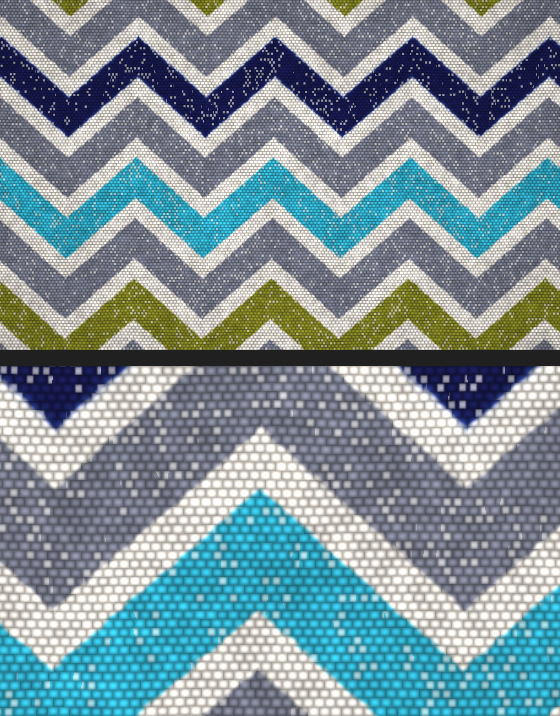
Top: the whole. Bottom: its middle third, enlarged.
Write a Shadertoy shader that draws this pattern.

```glsl
#define PERIOD 0.3917         // width of one zigzag
#define RISE 0.173            // height from trough to peak
#define PITCH 0.1729          // vertical step between stripes
#define FILL 0.67             // dyed part of each step
#define ORIGIN vec2(0.396, 0.104)
#define SKEW 0.018
#define THREADS vec2(96.0, 120.0)
#define WEAVE_DEPTH 0.52
#define FLECKS 0.32
#define CLOTH vec3(0.83, 0.81, 0.78)

float hash(vec2 p) {
    vec3 q = fract(p.xyx * vec3(0.1031, 0.1030, 0.0973));
    q += dot(q, q.yzx + 33.33);
    return fract((q.x + q.y) * q.z);
}

float gradientDot(vec2 cell, vec2 offset) {
    float angle = 6.2832 * hash(cell);
    return dot(vec2(cos(angle), sin(angle)), offset);
}

float gradientNoise(vec2 p) {
    vec2 i = floor(p), f = fract(p);
    vec2 u = f * f * f * (f * (f * 6.0 - 15.0) + 10.0);
    vec2 e = vec2(0.0, 1.0);
    return mix(mix(gradientDot(i, f), gradientDot(i + e.yx, f - e.yx), u.x),
               mix(gradientDot(i + e, f - e), gradientDot(i + 1.0, f - 1.0), u.x), u.y);
}

// Every second stripe is grey; the others cycle through three dyes
vec3 stripeDye(float index) {
    if (mod(index, 2.0) > 0.5) return vec3(0.42, 0.43, 0.49);
    float dye = mod(index * 0.5, 3.0);
    if (dye < 0.5) return vec3(0.075, 0.085, 0.26);
    if (dye < 1.5) return vec3(0.17, 0.60, 0.70);
    return vec3(0.46, 0.46, 0.13);
}

// x: signed distance to the nearest stripe edge, y: stripe index
vec2 chevron(vec2 p) {
    float u = (p.x - ORIGIN.x + SKEW * (p.y - ORIGIN.y)) / PERIOD;
    float zigzag = 2.0 * abs(fract(u + 0.5) - 0.5);
    float s = (p.y - ORIGIN.y - RISE * zigzag) / PITCH - 0.5 * FILL;
    float index = floor(s + 0.5);
    float slope = 2.0 * RISE / PERIOD;
    float d = (abs(s - index) - 0.5 * FILL) * PITCH * inversesqrt(1.0 + slope * slope);
    return vec2(d, index);
}

void mainImage(out vec4 fragColor, in vec2 fragCoord) {
    vec2 p = fragCoord / iResolution.y;
    p.y = 1.0 - p.y;
    float pixel = 1.0 / iResolution.y;

    // Threads wander slightly, alternate rows are offset by half a stitch
    vec2 t = p * THREADS;
    t += 0.35 * vec2(gradientNoise(p * 9.0), gradientNoise(p * 9.0 + 40.0));
    t.x += 0.5 * mod(floor(t.y), 2.0);
    vec2 cell = floor(t), f = fract(t);
    float detail = smoothstep(1.0, 2.0, iResolution.y / THREADS.y);

    // Dyed stripes with a soft, thread-roughened edge
    vec2 stripe = chevron(p);
    float d = stripe.x + 0.0025 * (hash(cell + 7.0) - 0.5) + 0.002 * gradientNoise(p * 60.0);
    float blur = max(pixel, 0.003);
    float ink = 1.0 - smoothstep(-blur, blur, d);
    vec3 dye = stripeDye(stripe.y);
    float navy = 1.0 - step(0.5, mod(stripe.y, 6.0));
    float fringe = navy * exp(-pow(d / 0.005, 2.0));
    dye = mix(dye, vec3(0.16, 0.27, 0.58), 0.55 * fringe);
    vec3 color = mix(CLOTH, dye, ink);
    color = mix(color, vec3(0.50, 0.60, 0.80), 0.25 * fringe * (1.0 - ink));

    // Undyed warp showing through as short vertical dashes
    float column = gradientNoise(vec2(p.x * 38.0, p.y * 4.0));
    float shown = step(1.0 - FLECKS * (0.6 + 1.3 * column), hash(cell + 19.0));
    float dash = smoothstep(0.42, 0.18, abs(f.x - 0.5)) * smoothstep(0.6, 0.3, abs(f.y - 0.5));
    color = mix(color, vec3(0.68, 0.67, 0.66), 0.65 * ink * shown * dash * detail);

    // Raised stitches with dark gaps and uneven yarn
    float bump = sin(3.1416 * f.x) * sin(3.1416 * f.y);
    float relief = WEAVE_DEPTH * (bump - 0.405) + 0.16 * (hash(cell) - 0.5);
    color *= 1.0 + relief * detail;

    // Broad mottling and gentle falloff toward the corners
    color *= 1.0 + 0.09 * gradientNoise(p * 7.0) + 0.10 * gradientNoise(p * vec2(24.0, 40.0));
    vec2 centered = fragCoord / iResolution.xy - 0.5;
    color *= 1.04 - 0.32 * dot(centered, centered);

    fragColor = vec4(clamp(color, 0.0, 1.0), 1.0);
}
```
